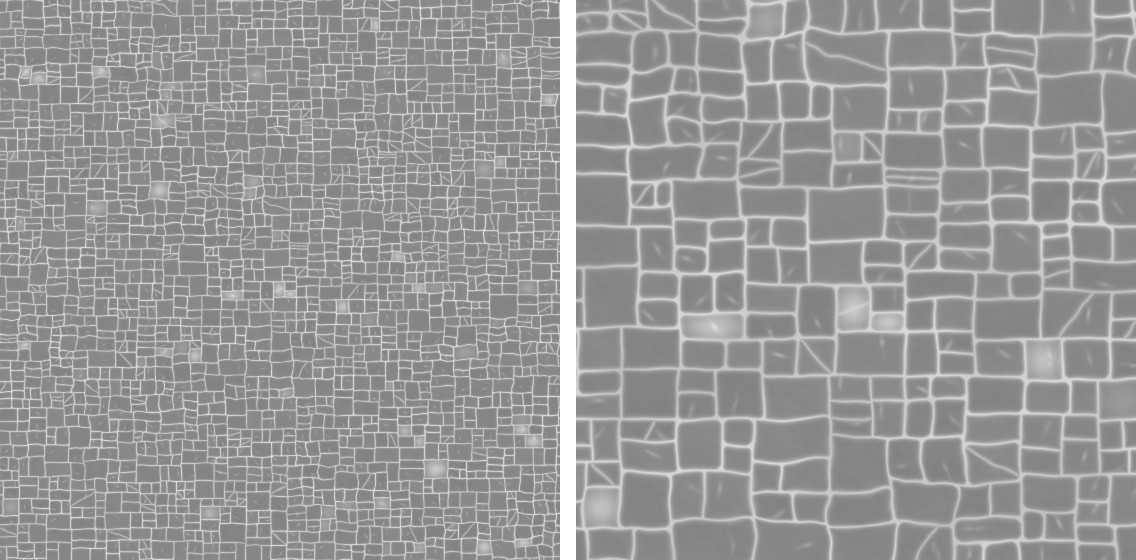
Left: the whole. Right: its middle third, enlarged.
This texture map is drawn by a three.js fragment shader. Its source:

```glsl
varying vec2 vUv;

const vec2 GRID = vec2(25.0, 34.0);
const float STONE_GREY = 0.525;
const float JOINT_LIGHT = 0.32;

float hash(vec2 p) {
  vec3 q = fract(p.xyx * 0.1031);
  q += dot(q, q.yzx + 33.33);
  return fract((q.x + q.y) * q.z);
}

vec2 hash2(vec2 p) {
  return vec2(hash(p + 17.3), hash(p + 71.9));
}

vec2 turn(vec2 p, float angle) {
  float c = cos(angle), s = sin(angle);
  return vec2(c * p.x + s * p.y, c * p.y - s * p.x);
}

// Layered sines, roughly -1 to 1
float sines(vec2 p) {
  float sum = 0.0, amp = 0.55;
  for (int i = 0; i < 4; i++) {
    p = turn(p, 1.1) * 1.55 + 2.3;
    sum += amp * sin(p.x + 1.4 * sin(p.y * 0.8));
    amp *= 0.62;
  }
  return sum;
}

float shift(vec2 corner) {
  return 0.62 * (hash(corner) - 0.5);
}

// Interlocking rectangles: lines run straight through alternate corners
vec4 cellBounds(vec2 c) {
  float odd = mod(c.x + c.y, 2.0);
  float even = 1.0 - odd;
  return vec4(c, c + 1.0) + vec4(
    shift(c + vec2(0.0, odd)), shift(c + vec2(even, 0.0)),
    shift(c + vec2(1.0, even)), shift(c + vec2(odd, 1.0)));
}

float insideDepth(vec2 p, vec4 b) {
  vec2 d = min(p - b.xy, b.zw - p);
  return min(d.x, d.y);
}

// Bounds of the stone under p, in grid units
vec4 findStone(vec2 p, out vec2 id) {
  vec4 bounds = vec4(0.0);
  float best = -9.0;
  for (int j = -1; j <= 1; j++) {
    for (int i = -1; i <= 1; i++) {
      vec2 cell = floor(p) + vec2(float(i), float(j));
      vec4 b = cellBounds(cell);
      float depth = insideDepth(p, b);
      if (depth > best) { best = depth; bounds = b; id = cell; }
    }
  }
  // Cut large blocks across their longer side
  for (int k = 0; k < 2; k++) {
    vec2 size = (bounds.zw - bounds.xy) / GRID * vec2(1.0, 1.25);
    vec2 r = hash2(id + 5.7);
    if (max(size.x, size.y) > mix(0.024, 0.052, r.x)) {
      vec2 cut = mix(bounds.xy, bounds.zw, mix(0.36, 0.64, r.y));
      bool wide = size.x > size.y;
      float side = wide ? step(cut.x, p.x) : step(cut.y, p.y);
      if (wide) bounds.xz = side > 0.5 ? vec2(cut.x, bounds.z) : vec2(bounds.x, cut.x);
      else bounds.yw = side > 0.5 ? vec2(cut.y, bounds.w) : vec2(bounds.y, cut.y);
      id += vec2(131.7, 57.3) * (side + 1.0);
    }
  }
  return bounds;
}

float roundedDepth(vec2 p, vec2 halfSize, float radius) {
  vec2 q = abs(p) - halfSize + radius;
  return radius - length(max(q, 0.0)) - min(max(q.x, q.y), 0.0);
}

float jointProfile(float d) {
  const float core = 0.0005;
  return exp((core - sqrt(d * d + core * core)) / 0.0009);
}

float glow(vec2 p, vec2 radius) {
  vec2 q = p / radius;
  return exp(-dot(q, q));
}

void main() {
  // Hand-cut wobble, stronger in patches
  float rough = mix(0.0010, 0.0026, smoothstep(-0.3, 0.8, sines(vUv * 9.0)));
  vec2 p = vUv + rough * vec2(sines(vUv * 52.0), sines(vUv.yx * 52.0 + 7.0));

  vec2 id;
  vec4 b = findStone(p * GRID + 8.0, id) - 8.0;
  vec2 halfSize = 0.5 * (b.zw - b.xy) / GRID;
  vec2 local = p - 0.5 * (b.xy + b.zw) / GRID;
  vec2 r = hash2(id);
  vec2 s = hash2(id + 29.1);

  // Joints and occasional slanted cracks
  float depth = max(roundedDepth(local, halfSize, mix(0.001, 0.005, r.x)), 0.0);
  float joint = jointProfile(depth) * (0.87 + 0.17 * sines(vUv * 30.0 + 3.0));
  float slant = abs(turn(local, mix(-1.2, 1.2, s.x)).y + 0.0008 * sines(vUv * 90.0));
  joint = max(joint, step(0.93, r.y) * 0.65 * jointProfile(slant));

  // Stone faces: tone, mottling, pale flecks and rare bright patches
  float mottle = sines(vUv * 85.0);
  float grey = STONE_GREY + 0.022 * (s.y - 0.5) + 0.007 * mottle + 0.005 * sines(vUv * 420.0);
  vec2 fleckAt = turn(local - (s - 0.5) * halfSize, 6.28 * r.x);
  float fleck = glow(fleckAt, vec2(0.0045, 0.0014)) * step(0.5, hash(id + 3.1));
  grey += 0.13 * fleck * (0.7 + 0.5 * sines(vUv * 230.0));
  float pale = smoothstep(0.965, 1.0, hash(id + 43.7));
  grey += (0.06 + 0.2 * pale) * step(0.001, pale) * glow(local, halfSize * 0.85 + 0.002);

  grey = mix(grey, STONE_GREY + JOINT_LIGHT, clamp(joint, 0.0, 1.0));
  gl_FragColor = vec4(vec3(grey), 1.0);
}
```
